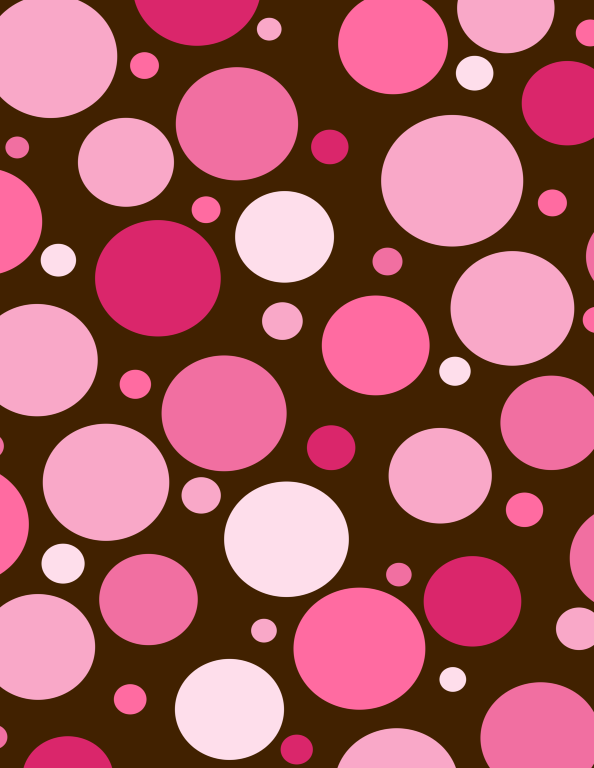
A WebGL 2 fragment shader for this pattern:

```glsl
#version 300 es
precision highp float;
// Flat pink dots of mixed sizes scattered over dark brown.
// A turned, jittered grid alternates large and small seeds; each seed grows
// until it would come within a gap of a neighbour, so dots never overlap.

#define CELLS 7.4        // grid cells per canvas height
#define SQUASH 1.08      // width of a dot over its height
#define TURN 0.36        // grid rotation in radians
#define JITTER 0.34      // full range of seed offset, in cells
#define GAP 0.09         // least space between dots, in cells
#define BIG_SIZE vec2(0.46, 0.86)
#define SMALL_SIZE vec2(0.12, 0.30)

uniform vec2 u_resolution;
out vec4 outColor;

const vec3 BROWN = vec3(0.255, 0.130, 0.000);
const vec3 HOT_PINK = vec3(1.000, 0.420, 0.630);
const vec3 DUSTY_PINK = vec3(0.945, 0.435, 0.630);
const vec3 LIGHT_PINK = vec3(0.975, 0.660, 0.785);
const vec3 PALE_PINK = vec3(0.995, 0.870, 0.920);
const vec3 CRIMSON = vec3(0.855, 0.150, 0.420);

// Integer hash of a cell: three values in 0..1
vec3 hash3(vec2 cell) {
    uvec3 v = uvec3(ivec3(ivec2(cell) + 64, 7));
    v = v * 1664525u + 1013904223u;
    v.x += v.y * v.z; v.y += v.z * v.x; v.z += v.x * v.y;
    v ^= v >> 16u;
    v.x += v.y * v.z; v.y += v.z * v.x; v.z += v.x * v.y;
    return vec3(v >> 8u) / 16777216.0;
}

// Seed of a cell: centre in xy, wanted radius in z
vec3 seed(vec2 cell) {
    vec3 h = hash3(cell);
    vec2 range = mod(cell.x + cell.y, 2.0) < 0.5 ? BIG_SIZE : SMALL_SIZE;
    return vec3(cell + 0.5 + JITTER * (h.xy - 0.5), mix(range.x, range.y, h.z));
}

// Wanted radius, cut back so that each pair shares the space between them
float fittedRadius(vec2 cell, vec3 dot0) {
    float radius = dot0.z;
    for (int y = -2; y <= 2; y++) {
        for (int x = -2; x <= 2; x++) {
            if (x == 0 && y == 0) continue;
            vec3 other = seed(cell + vec2(x, y));
            float room = distance(dot0.xy, other.xy) - GAP;
            radius = min(radius, room * dot0.z / (dot0.z + other.z));
        }
    }
    return radius;
}

// Evenly spread colour choice, weighted by share
vec3 dotColor(vec2 cell) {
    float pick = fract(dot(cell, vec2(0.7549, 0.5698)) + 0.13);
    if (pick < 0.21) return HOT_PINK;
    if (pick < 0.50) return LIGHT_PINK;
    if (pick < 0.63) return CRIMSON;
    if (pick < 0.83) return DUSTY_PINK;
    return PALE_PINK;
}

void main() {
    // Canvas units, stretched so that circles come out as wide ellipses
    vec2 p = (gl_FragCoord.xy - 0.5 * u_resolution) / u_resolution.y;
    p.y *= SQUASH;
    float c = cos(TURN), s = sin(TURN);
    p = CELLS * mat2(c, s, -s, c) * p;
    float edge = 0.7 * CELLS / u_resolution.y;

    vec3 color = BROWN;
    vec2 home = floor(p);
    for (int y = -1; y <= 1; y++) {
        for (int x = -1; x <= 1; x++) {
            vec2 cell = home + vec2(x, y);
            vec3 dot0 = seed(cell);
            float d = distance(p, dot0.xy);
            if (d > dot0.z + edge) continue;
            d -= fittedRadius(cell, dot0);
            color = mix(color, dotColor(cell), 1.0 - smoothstep(-edge, edge, d));
        }
    }
    outColor = vec4(color, 1.0);
}
```
